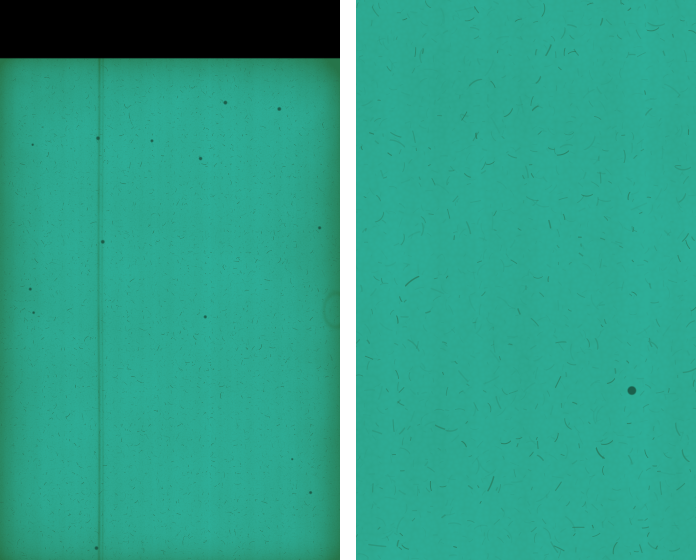
Left: the whole. Right: its middle third, enlarged.
Reproduce this texture procedurally as a Shadertoy shader.

```glsl
const vec3 PAPER = vec3(0.178, 0.685, 0.598);
const vec3 AGED = vec3(0.150, 0.460, 0.290);
const vec3 FIBRE = vec3(0.150, 0.430, 0.310);
const vec3 SPECK = vec3(0.080, 0.270, 0.200);
const float PAPER_TOP = 0.896;      // in canvas heights
const float CREASE_X = 0.291;       // in canvas widths
const float CREASE_GAP = 0.0065;
const float FIBRE_CELLS = 58.0;
const float SPECK_CELLS = 13.0;
const float GRAIN_CELLS = 330.0;
const int FIBRE_LAYERS = 3;

vec2 hash2(vec2 p) {
    vec3 q = fract(vec3(p.xyx) * vec3(0.1031, 0.1030, 0.0973));
    q += dot(q, q.yzx + 33.33);
    return fract((q.xx + q.yz) * q.zy);
}

// Layered, rotated sines for soft blotches, about -1 to 1
float clouds(vec2 p) {
    float sum = 0.0, amp = 0.5;
    for (int i = 0; i < 5; i++) {
        sum += amp * sin(p.x + 1.7 * sin(p.y * 0.8)) * cos(p.y + 1.3 * sin(p.x * 0.7));
        p = mat2(1.2, 1.5, -1.5, 1.2) * p + 2.3;
        amp *= 0.65;
    }
    return sum;
}

// Distance to the nearest jittered cell point
float cellular(vec2 p) {
    vec2 cell = floor(p);
    float nearest = 2.0;
    for (int k = 0; k < 9; k++) {
        vec2 c = cell + vec2(k % 3 - 1, k / 3 - 1);
        nearest = min(nearest, length(p - c - hash2(c)));
    }
    return nearest;
}

// Short bent hairs, one per cell, with varied strength
float fibres(vec2 p, float seed, float soft) {
    vec2 cell = floor(p);
    float ink = 0.0;
    for (int k = 0; k < 9; k++) {
        vec2 c = cell + vec2(k % 3 - 1, k / 3 - 1);
        vec2 place = hash2(c + seed), kind = hash2(c + seed + 71.0);
        float angle = 6.2832 * kind.x;
        vec2 q = mat2(cos(angle), -sin(angle), sin(angle), cos(angle)) * (p - c - place);
        float reach = mix(0.06, 0.30, kind.y * kind.y);
        q.y += (place.x - 0.5) * 2.5 * q.x * q.x;
        float d = length(vec2(max(abs(q.x) - reach, 0.0), q.y)) - 0.025;
        float strength = 0.08 + 0.60 * pow(place.y, 5.0);
        ink = max(ink, strength * (1.0 - smoothstep(-soft, soft, d)));
    }
    return ink;
}

// Rare dark dots
float specks(vec2 p, float soft) {
    vec2 c = floor(p), kind = hash2(c + 19.0);
    vec2 q = p - c - mix(vec2(0.2), vec2(0.8), hash2(c + 5.0));
    float radius = mix(0.018, 0.045, kind.y);
    return step(0.88, kind.x) * (1.0 - smoothstep(radius - soft, radius + soft, length(q)));
}

float line(float x, float width) {
    return exp(-x * x / (width * width));
}

void mainImage(out vec4 fragColor, in vec2 fragCoord) {
    vec2 p = fragCoord / iResolution.y;
    float width = iResolution.x / iResolution.y;
    float pixel = 1.0 / iResolution.y;
    float blotch = clouds(p * 14.0);

    // Browned margins
    float top = max(PAPER_TOP - p.y, 0.0);
    float wobble = 1.0 + 0.35 * clouds(p * 9.0 + 4.0);
    float age = 0.62 * exp(-p.x / (0.036 * wobble))
              + 0.70 * exp(-(width - p.x) / (0.032 * wobble))
              + 0.58 * exp(-top / (0.034 * wobble))
              + 0.38 * exp(-p.y / (0.026 * wobble));
    age += 0.07 + 0.05 * blotch;

    // Water stain near the right edge
    vec2 stain = (p - vec2(width - 0.008, 0.445)) / vec2(0.7, 1.0);
    age += 0.16 * line(length(stain) - 0.030 - 0.004 * blotch, 0.005);

    // Faint vertical laid lines and one pale streak
    age += 0.012 * sin(p.x * 310.0 + 2.0 * sin(p.x * 47.0)) + 0.012 * sin(p.x * 131.0);
    age -= 0.05 * line(p.x - 0.617 * width, 0.003);

    // Double crease
    float fold = p.x - CREASE_X * width - 0.0008 * sin(p.y * 9.0);
    float wear = 0.8 + 0.3 * clouds(vec2(3.0, p.y * 30.0));
    age += wear * (0.36 * line(fold, 0.0022) + 0.18 * line(fold - CREASE_GAP, 0.0016));
    age += 0.10 * line(fold, 0.010);

    // Pulp grain
    age += 0.07 * (cellular(p * GRAIN_CELLS) - 0.45);
    vec3 color = mix(PAPER, AGED, clamp(age, 0.0, 1.0));

    for (int i = 0; i < FIBRE_LAYERS; i++) {
        float scale = FIBRE_CELLS * (1.0 + 0.4 * float(i));
        float ink = fibres(p * scale + 7.3 * float(i), 37.0 * float(i), scale * pixel * 0.7);
        color = mix(color, FIBRE, ink);
    }
    color = mix(color, SPECK, 0.75 * specks(p * SPECK_CELLS, SPECK_CELLS * pixel));

    // Black band above the sheet
    color *= 1.0 - smoothstep(-pixel, pixel, p.y - PAPER_TOP);
    fragColor = vec4(color, 1.0);
}
```
